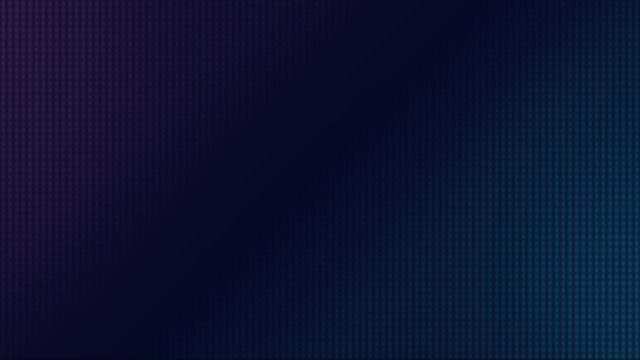
A WebGL 1 fragment shader for this background:

```glsl
precision highp float;

uniform vec2 u_resolution;

const vec3 NAVY = vec3(0.022, 0.030, 0.145);
const vec3 PLUM = vec3(0.140, 0.070, 0.105);
const vec3 TEAL = vec3(0.022, 0.170, 0.155);
const float CELL_ROWS = 54.0;

float hash(vec2 p) {
    return fract(sin(dot(p, vec2(127.1, 311.7))) * 43758.5453);
}

float valueNoise(vec2 p) {
    vec2 cell = floor(p);
    vec2 f = fract(p);
    f = f * f * (3.0 - 2.0 * f);
    float low = mix(hash(cell), hash(cell + vec2(1.0, 0.0)), f.x);
    float high = mix(hash(cell + vec2(0.0, 1.0)), hash(cell + vec2(1.0)), f.x);
    return mix(low, high, f.y);
}

// Signed distance to the line through a and b, positive on its right
float lineDistance(vec2 p, vec2 a, vec2 b) {
    vec2 along = normalize(b - a);
    return dot(p - a, vec2(along.y, -along.x));
}

float glow(vec2 p, vec2 center, vec2 radius) {
    vec2 q = (p - center) / radius;
    return exp(-dot(q, q));
}

// Smooth repeating ridge, one per unit, from 0 to 1
float ridge(float x) {
    return 0.5 - 0.5 * cos(6.2831853 * x);
}

// Upright columns of light broken into beads, centred on zero
float beadColumns(vec2 p, float rowDepth) {
    float column = ridge(p.x);
    float bead = mix(1.0, ridge(p.y), rowDepth);
    return column * bead - 0.5 * (1.0 - 0.5 * rowDepth);
}

void main() {
    vec2 p = gl_FragCoord.xy / u_resolution.y;
    float aspect = u_resolution.x / u_resolution.y;

    // Quiet diagonal band between the two coloured sides
    float side = lineDistance(p, vec2(0.21, 0.0), vec2(1.20, 1.0));
    float warm = smoothstep(0.04, 0.34, -side);
    float cool = smoothstep(0.04, 0.55, side);

    // Glows at the left and right edges
    float warmEdge = glow(p, vec2(-0.04, 0.95), vec2(0.34, 0.55));
    float coolEdge = glow(p, vec2(aspect + 0.04, 0.18), vec2(0.40, 0.55));
    float warmLight = 0.36 * warm + 0.52 * warmEdge;
    float coolLight = 0.36 * cool + 0.56 * coolEdge;

    // Fine lattice, fading out inside the band
    vec2 grid = p * CELL_ROWS;
    float variation = 0.9 + 0.2 * hash(floor(grid));
    float lattice = smoothstep(0.07, 0.20, abs(side));
    float beads = beadColumns(grid, 0.60) * variation * lattice;

    // Broad uneven light
    float drift = 0.95 + 0.10 * valueNoise(p * 4.0);
    vec3 light = PLUM * warmLight + TEAL * coolLight;
    vec3 color = NAVY + light * drift * (1.0 + 0.85 * beads);
    color += NAVY * 0.12 * beads;

    // Violet tint in the band and a dim lower rim
    float tint = (side + 0.04) / 0.10;
    color += vec3(0.012, 0.006, 0.010) * exp(-tint * tint);
    color *= mix(0.75, 1.0, smoothstep(0.0, 0.010, p.y));

    gl_FragColor = vec4(color, 1.0);
}
```
